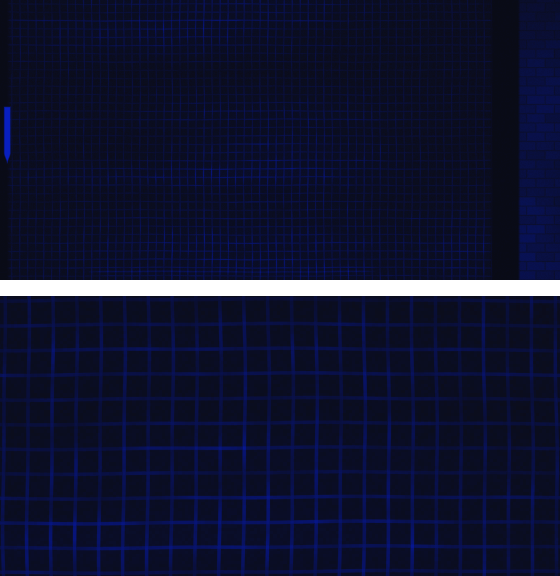
Top, the full canvas; bottom, a detail of the centre.
Write a Shadertoy shader that draws this pattern.

```glsl
// Dark woven blue mesh with uneven glow, beside a shadowed post and a brick strip.

const vec2 CELLS = vec2(35.0, 34.0); // mesh cells per canvas height, along x and y
const float THREAD_HALF = 0.0021;    // half thread width, in canvas heights
const vec3 SHADOW = vec3(0.042, 0.048, 0.098);
const vec3 BLUE = vec3(0.02, 0.09, 0.62);

float hash(vec2 p) {
    p = fract(p * vec2(0.1031, 0.1137));
    p += dot(p, p.yx + 33.33);
    return fract((p.x + p.y) * p.x * 91.7);
}

// Distance to the nearest scattered point, in cell units
float cellNoise(vec2 p) {
    vec2 id = floor(p);
    float nearest = 2.0;
    for (int j = -1; j <= 1; j++)
        for (int i = -1; i <= 1; i++) {
            vec2 cell = id + vec2(i, j);
            vec2 point = cell + vec2(hash(cell + 17.0), hash(cell + 71.0));
            nearest = min(nearest, length(p - point));
        }
    return nearest;
}

float cover(float dist, float blur) {
    return 1.0 - smoothstep(-blur, blur, dist);
}

float band(float x, float lo, float hi, float soft) {
    return smoothstep(lo - soft, lo + soft, x) * (1.0 - smoothstep(hi - soft, hi + soft, x));
}

float patchGlow(vec2 p, vec2 center, vec2 size) {
    vec2 q = (p - center) / size;
    return exp(-dot(q, q));
}

// Slight sag of the threads
vec2 sag(vec2 p) {
    return 0.0012 * vec2(sin(p.y * 13.0 + p.x * 4.0) + 0.4 * sin(p.y * 37.0 + p.x * 9.0),
                         sin(p.x * 8.0 + p.y * 5.0) + 0.4 * sin(p.x * 29.0 + p.y * 11.0));
}

// Parallel threads across u, each with its own strength, worn along v
float threads(float u, float v, float count, float seed, float blur) {
    float id = floor(u * count);
    float dist = abs(fract(u * count) - 0.5) / count - THREAD_HALF;
    float strength = mix(0.7, 1.15, hash(vec2(id, seed)));
    float wear = 0.9 + 0.14 * sin(v * 19.0 + id * 2.4) + 0.14 * sin(v * 83.0 + id * 5.1);
    return cover(dist, 0.7 * blur) * strength * wear;
}

// Light lying over the mesh in broad horizontal streaks
float meshGlow(vec2 p) {
    float glow = 0.7 * patchGlow(p, vec2(0.82, 1.0), vec2(0.42, 0.07));
    glow += 0.6 * patchGlow(p, vec2(0.62, 0.87), vec2(0.42, 0.06));
    glow += 0.35 * patchGlow(p, vec2(0.95, 0.61), vec2(0.42, 0.08));
    glow += 0.7 * patchGlow(p, vec2(0.98, 0.41), vec2(0.36, 0.11));
    glow += 0.4 * patchGlow(p, vec2(0.45, 0.37), vec2(0.45, 0.03));
    glow += 0.7 * patchGlow(p, vec2(0.88, 0.09), vec2(0.60, 0.15));
    glow += 0.4 * patchGlow(p, vec2(1.66, 0.10), vec2(0.13, 0.13));
    return glow * (0.85 + 0.15 * sin(p.y * 57.0 + sin(p.x * 5.0)));
}

// Blue amount of the mesh
float mesh(vec2 p, float blur) {
    vec2 q = p + sag(p);
    float glow = meshGlow(p);
    float upright = threads(q.x, q.y, CELLS.x, 3.0, blur);
    float level = threads(q.y, q.x, CELLS.y, 8.0, blur);
    float grime = mix(1.15, 0.75, smoothstep(0.2, 0.9, cellNoise(p * vec2(9.0, 24.0))));
    float amount = 0.035 + 0.1 * glow;
    amount += (0.2 + 0.52 * glow) * max(upright, 0.85 * level) * grime;
    amount += (0.05 + 0.25 * glow) * upright * level;

    // Brighter seams on a few rows
    float bottomSeam = cover(abs(q.y - 0.5 / CELLS.y - 0.015) - 0.002, blur)
                     * band(p.x, 0.33, 1.32, 0.04);
    float middleSeam = cover(abs(q.y - 16.5 / CELLS.y) - 0.002, blur)
                     * band(p.x, 0.82, 0.96, 0.03);
    float upperSeam = cover(abs(q.y - 31.5 / CELLS.y) - 0.002, blur)
                    * band(p.x, 0.02, 1.22, 0.05);
    return amount + 0.35 * bottomSeam + 0.25 * middleSeam + 0.1 * upperSeam;
}

// Blue amount of the brick strip
float bricks(vec2 p, float blur) {
    vec2 size = vec2(0.066, 0.033);
    vec2 q = p / size;
    q.x += 0.5 * mod(floor(q.y), 2.0);
    vec2 edge = (0.5 - abs(fract(q) - 0.5)) * size;
    float joint = cover(min(edge.x, edge.y) - 0.0014, blur);
    float light = 0.25 + 0.2 * patchGlow(p, vec2(1.88, 0.25), vec2(0.16, 0.22))
                + 0.08 * sin(p.y * 9.0 + 2.0);
    light *= mix(0.8, 1.15, hash(floor(q)));
    return light * (1.0 - 0.6 * joint);
}

// Upright glowing bar with a pointed foot
float glowBar(vec2 p, float blur) {
    float halfWidth = 0.011 * smoothstep(0.415, 0.455, p.y);
    float side = abs(p.x - 0.026) - halfWidth;
    return cover(max(side, abs(p.y - 0.518) - 0.1), blur);
}

void mainImage(out vec4 fragColor, in vec2 fragCoord) {
    vec2 p = fragCoord / iResolution.y;
    float blur = 1.0 / iResolution.y;
    float meshMask = band(p.x, 0.03, 1.755, 0.008);
    float brickMask = smoothstep(1.848, 1.86, p.x);
    float amount = mesh(p, blur) * meshMask + bricks(p, blur) * brickMask;
    float grain = hash(floor(p * 256.0)) - 0.5;
    vec3 color = mix(SHADOW, BLUE, clamp(amount + 0.05 * grain, 0.0, 0.95));
    color *= mix(0.88, 1.0, max(meshMask, brickMask));
    color = mix(color, vec3(0.03, 0.12, 0.75), glowBar(p, blur));
    fragColor = vec4(color, 1.0);
}
```
